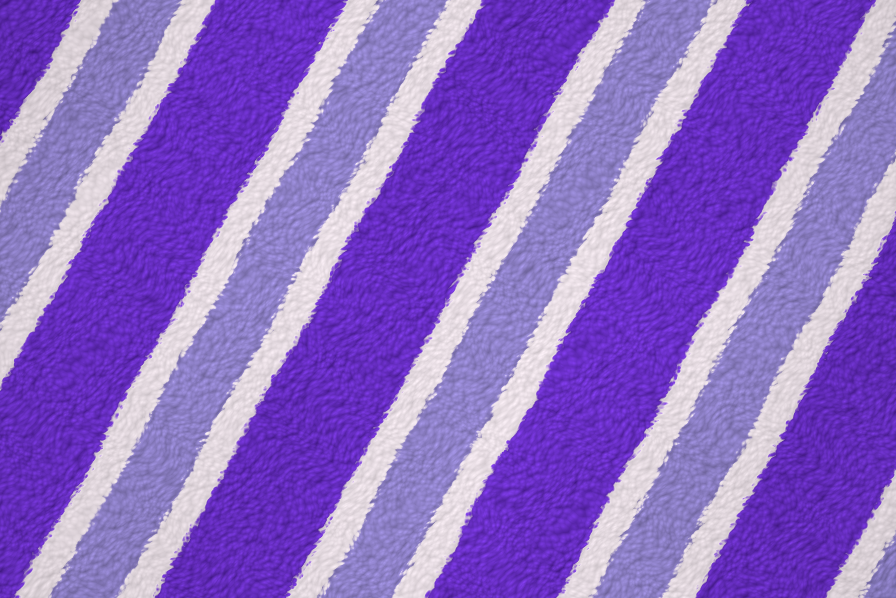
This texture is drawn by a WebGL 1 fragment shader. Its source:

```glsl
precision highp float;
uniform vec2 u_resolution;

vec2 hash2(vec2 p) {
    p = vec2(dot(p, vec2(127.1, 311.7)), dot(p, vec2(269.5, 183.3)));
    return fract(sin(p) * 43758.55);
}

// Cellular noise: distance to the nearest scattered tuft
float tufts(vec2 p) {
    vec2 cell = floor(p);
    vec2 local = p - cell;
    float nearest = 2.0;
    for (int j = -1; j <= 1; j++) {
        for (int i = -1; i <= 1; i++) {
            vec2 offset = vec2(float(i), float(j));
            vec2 d = offset + hash2(cell + offset) - local;
            nearest = min(nearest, dot(d, d));
        }
    }
    return sqrt(nearest);
}

// Height of the plush pile: leaning clumps plus finer fibres
float pile(vec2 p) {
    p += 0.006 * sin(p.yx * vec2(47.0, 39.0) + 2.0 * sin(p * 23.0));
    vec2 lean = vec2(0.8 * p.x + 0.6 * p.y, 0.8 * p.y - 0.6 * p.x);
    return 1.0 - 0.6 * tufts(lean * vec2(52.0, 84.0))
               - 0.5 * tufts(lean.yx * vec2(150.0, 105.0) + 7.3);
}

// Broad, soft undulation of the cloth
float folds(vec2 p) {
    return sin(p.x * 7.0 + 2.0 * sin(p.y * 4.0 + 1.0))
         + 0.7 * sin(p.y * 13.0 - p.x * 9.0 + sin(p.x * 11.0))
         + 0.5 * sin(p.x * 29.0 + p.y * 17.0 + 2.0 * sin(p.y * 15.0));
}

void main() {
    vec2 uv = gl_FragCoord.xy / u_resolution.y;
    float drop = 1.0 - uv.y;
    float height = pile(uv);
    float relief = height - pile(uv + vec2(-0.003, 0.004));

    // Slanted repeat, slightly wider towards the bottom
    float period = mix(0.442, 0.453, drop);
    float across = uv.x + 0.555 * drop - 0.58;
    across += 0.0025 * sin(uv.y * 19.0 + uv.x * 5.0)
            + 0.0015 * sin(uv.y * 43.0 - uv.x * 31.0);
    float stripe = across / period - 0.257;
    float fromCentre = abs(fract(stripe + 0.5) - 0.5);

    // Fuzzy stripe edges
    fromCentre += 0.03 * (height - 0.5) + 0.012 * relief;
    float soft = max(0.009, 1.6 / u_resolution.y);
    float whiteMask = smoothstep(0.129 - soft, 0.129 + soft, fromCentre);
    float purpleMask = smoothstep(0.257 - soft, 0.257 + soft, fromCentre);

    vec3 lavender = vec3(0.54, 0.49, 0.76);
    vec3 white = vec3(0.88, 0.84, 0.865);
    vec3 purple = vec3(0.385, 0.17, 0.73);
    vec3 color = mix(mix(lavender, white, whiteMask), purple, purpleMask);

    // Pile shading, strongest on the dark stripes and faint on white
    float contrast = mix(mix(0.8, 0.4, whiteMask), 1.0, purpleMask);
    float shade = 0.2 * relief + 0.32 * (height - 0.5) + 0.016 * folds(uv);
    color *= 1.0 + contrast * shade;
    color += purpleMask * shade * vec3(0.06, 0.08, 0.0);

    // Gentle falloff towards the corners
    vec2 centred = uv - 0.5 * vec2(u_resolution.x / u_resolution.y, 1.0);
    color *= 1.03 - 0.1 * dot(centred, centred);

    gl_FragColor = vec4(clamp(color, 0.0, 1.0), 1.0);
}
```
